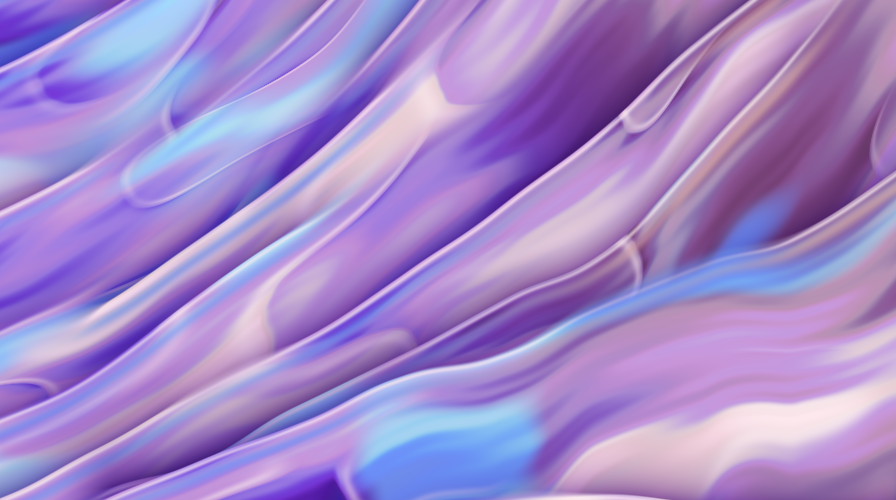
Write a Shadertoy shader that draws this texture.

```glsl
// Iridescent satin: overlapping sheets of cloth with curved, fanning edges.
// Sheets are painted back to front; each has stretched noise for its sheen,
// looping creases, a bright rim, pleats and a soft shadow on the sheet behind.

const int   SHEETS       = 14;
const float EDGE_WAVE    = 0.13;   // broad bending of the sheet edges
const float EDGE_RIPPLE  = 0.03;   // small bending of the sheet edges
const float EDGE_JITTER  = 0.14;   // uneven spacing of the sheets
const float SLOPE_JITTER = 0.16;   // uneven direction of the sheets
const float SHADOW_REACH = 0.042;
const float SHADOW_DEPTH = 0.78;
const float RIM_WIDTH    = 0.0045;
const float GLOSS_WIDTH  = 0.040;
const float CREASE_DEPTH = 0.34;

const vec3 DEEP     = vec3(0.28, 0.10, 0.64);
const vec3 VIOLET   = vec3(0.47, 0.25, 0.83);
const vec3 LAVENDER = vec3(0.65, 0.49, 0.92);
const vec3 LILAC    = vec3(0.77, 0.62, 0.85);
const vec3 CREAM    = vec3(0.90, 0.78, 0.85);
const vec3 WHITE    = vec3(1.00, 0.94, 0.95);
const vec3 PLUM     = vec3(0.42, 0.25, 0.46);
const vec3 MAUVE    = vec3(0.56, 0.38, 0.58);
const vec3 ROSE     = vec3(0.72, 0.55, 0.73);
const vec3 PEACH    = vec3(0.84, 0.62, 0.60);
const vec3 AZURE    = vec3(0.42, 0.62, 0.97);
const vec3 ICE      = vec3(0.63, 0.86, 0.98);
const vec3 SHADE    = vec3(0.45, 0.25, 0.66);

float hash(vec2 p) {
    vec3 q = fract(p.xyx * 0.1031);
    q += dot(q, q.yzx + 33.33);
    return fract((q.x + q.y) * q.z);
}

float noise(vec2 p) {
    vec2 cell = floor(p), f = p - cell;
    f = f * f * f * (f * (f * 6.0 - 15.0) + 10.0);
    return mix(mix(hash(cell), hash(cell + vec2(1, 0)), f.x),
               mix(hash(cell + vec2(0, 1)), hash(cell + vec2(1, 1)), f.x), f.y);
}

float bell(float x, float width) {
    x /= width;
    return exp(-x * x);
}

// Upper edge of a sheet: sweeping up at the back, arching over at the front
float edgeHeight(float x, float id) {
    float t = id / float(SHEETS - 1);
    float base = mix(-0.20, 1.15, pow(1.0 - t, 1.4)) + EDGE_JITTER * (hash(vec2(id, 5.0)) - 0.5);
    float slope = 0.45 + SLOPE_JITTER * (hash(vec2(id, 9.0)) - 0.5);
    float wave = EDGE_WAVE * (noise(vec2(x * 1.7 + 3.0, id * 7.3)) - 0.5)
               + EDGE_RIPPLE * (noise(vec2(x * 5.0, id * 3.1 + 20.0)) - 0.5);
    return base + wave + x * (slope + x * (mix(0.85, -0.28, t) + 0.2 * t * (1.0 - t) * x * x));
}

// Dark-to-light colour ramp, violet when cool and mauve when warm
vec3 satinRamp(float tone, float warm) {
    vec3 c = mix(mix(DEEP, PLUM, warm), mix(VIOLET, MAUVE, warm), smoothstep(-0.05, 0.14, tone));
    c = mix(c, mix(LAVENDER, ROSE, warm), smoothstep(0.14, 0.38, tone));
    c = mix(c, LILAC, smoothstep(0.38, 0.60, tone));
    c = mix(c, CREAM, smoothstep(0.62, 0.86, tone));
    return mix(c, WHITE, smoothstep(0.90, 1.10, tone));
}

vec3 sheetColor(vec2 p, float depth, float id, float crisp) {
    // Coordinates along and across the folds, gently warped
    float along = p.x + 0.5 * p.y;
    float across = depth + 0.13 * (noise(p * 2.6 + id * 3.7) - 0.5);
    vec2 shift = vec2(id * 5.3, id * 2.9);
    float broad = noise(vec2(along * 1.6, across * 5.5) + shift);
    float fine = noise(vec2(along * 2.3, across * 16.0) + shift + 40.0);
    float silk = noise(vec2(along * 3.2, across * 42.0) + shift + 20.0);
    float cool = noise(vec2(along * 1.8, across * 5.0) + shift + 80.0);
    float warm = smoothstep(0.70, 1.75, p.x + 0.35 * p.y + 0.5 * (cool - 0.5));

    // Creases: sharp on one side, fading into shade on the other
    float fold = noise(vec2(along * 1.7, across * 7.0) + shift + 120.0) - 0.52;
    float folded = smoothstep(0.30, 0.60, noise(p * 3.0 + id * 2.3 + 9.0));
    float crease = folded * smoothstep(0.012, -0.012, fold) * exp(min(fold, 0.0) / 0.11);
    float ridge = folded * bell(fold - 0.035, 0.022);

    // Tone, with pleats that fade away from the edge
    float pleats = sin(depth * 190.0 + 6.0 * fine) * exp(-max(depth, 0.0) * 20.0);
    float tone = smoothstep(0.15, 0.85, 0.58 * broad + 0.29 * fine + 0.13 * silk);
    tone += crisp * 0.16 * pleats + 0.05 * warm - CREASE_DEPTH * crease;
    vec3 c = satinRamp(tone, warm);

    // Cool reflections and a faint rainbow tint
    float ice = smoothstep(0.60, 0.76, cool + 0.20 * (fine - 0.5) - 0.22 * warm);
    c = mix(c, mix(AZURE, ICE, smoothstep(0.10, 0.50, tone)), 0.92 * ice);
    c += 0.025 * cos(6.2832 * (tone * 2.0 + vec3(0.0, 0.33, 0.67)));

    // Glossy ridges follow the contours of the broad folds
    float gloss = bell(broad - 0.68, GLOSS_WIDTH) + 0.2 * bell(broad - 0.68, 3.0 * GLOSS_WIDTH);
    c = mix(c, WHITE, 0.62 * gloss * smoothstep(0.35, 0.75, fine));
    c = mix(c, WHITE, 0.55 * ridge);

    // Edge: coloured band, then a thin pale rim
    c = mix(c, mix(AZURE, PEACH, warm), 0.55 * crisp * bell(depth - 0.030, 0.011));
    return mix(c, WHITE, 0.65 * crisp * bell(depth - 0.007, RIM_WIDTH));
}

void mainImage(out vec4 fragColor, in vec2 fragCoord) {
    vec2 p = fragCoord / iResolution.y;
    float pixel = 1.0 / iResolution.y;
    vec3 color = sheetColor(p, 1.4 - p.y + 0.6 * p.x, 0.0, 0.0);

    for (int i = 1; i < SHEETS; i++) {
        float id = float(i);
        float top = edgeHeight(p.x, id);
        float slope = (edgeHeight(p.x + 0.01, id) - top) / 0.01;
        float depth = (top - p.y) / sqrt(1.0 + slope * slope);

        // Edges are crisp in places and melt into the cloth in others
        float crisp = 1.0 - smoothstep(0.45, 0.80, noise(vec2(p.x * 2.2, id * 4.1 + 60.0)));
        float blur = mix(0.05, pixel, crisp);

        float shadow = SHADOW_DEPTH * crisp * exp(min(depth, 0.0) / SHADOW_REACH);
        color *= mix(vec3(1.0), SHADE, shadow);
        if (depth > -blur)
            color = mix(color, sheetColor(p, depth, id, crisp), smoothstep(-blur, blur, depth));
    }
    fragColor = vec4(clamp(color, 0.0, 1.0), 1.0);
}
```
